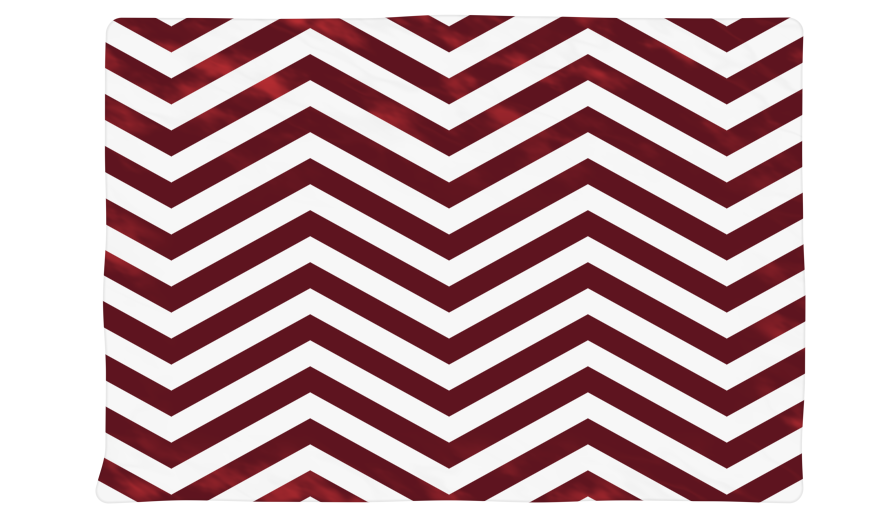
Reproduce this pattern procedurally as a Shadertoy shader.

```glsl
// Satin blanket with maroon and white chevron stripes on a white ground.

float hash(vec2 p) {
    vec3 q = fract(vec3(p.xyx) * 0.1031);
    q += dot(q, q.yzx + 33.33);
    return fract((q.x + q.y) * q.z);
}

float noise(vec2 p) {
    vec2 i = floor(p), f = fract(p);
    f = f * f * (3.0 - 2.0 * f);
    return mix(mix(hash(i), hash(i + vec2(1, 0)), f.x),
               mix(hash(i + vec2(0, 1)), hash(i + vec2(1, 1)), f.x), f.y);
}

float fbm(vec2 p) {
    float sum = 0.0, amp = 0.5;
    for (int i = 0; i < 4; i++) {
        sum += amp * noise(p);
        p = mat2(1.6, 1.2, -1.2, 1.6) * p + 7.3;
        amp *= 0.5;
    }
    return sum;
}

// Signed distance to the cloth: a rounded box with a soft, uneven hem
float blanket(vec2 p) {
    vec2 q = p - vec2(0.012, 0.505);
    float flare = 1.0 - smoothstep(0.04, 0.15, p.y);
    q.x += 0.02 * flare * (1.0 - smoothstep(-0.66, -0.5, p.x));
    q += 0.009 * (vec2(noise(p * 7.0 + 40.0), noise(p * 6.0 + 80.0)) - 0.5);
    vec2 d = abs(q) - vec2(0.667, 0.463) + 0.03;
    return length(max(d, 0.0)) + min(max(d.x, d.y), 0.0) - 0.03;
}

// Signed distance to the zigzag stripes, negative inside maroon
float chevron(vec2 p) {
    float fold = abs(fract((p.x - 0.002) / 0.53 + 0.5) - 0.5) * 0.53;
    float row = (p.y - 0.55 * fold - 0.9) / 0.0993;
    return (abs(fract(row + 0.25) - 0.5) - 0.25) * 0.0993 * 0.876;
}

void mainImage(out vec4 fragColor, in vec2 fragCoord) {
    vec2 p = (fragCoord - vec2(0.5 * iResolution.x, 0.0)) / iResolution.y;
    float aa = 0.75 / iResolution.y;
    float cloth = blanket(p);

    // Wrinkles gather near the top and the hem
    float rim = smoothstep(-0.14, -0.01, cloth);
    float worn = max(smoothstep(0.58, 0.9, p.y), 0.75 * rim);
    vec2 grain = mat2(0.9, 0.43, -0.43, 0.9) * p;
    float sheen = smoothstep(0.46, 0.78, fbm(grain * vec2(9.0, 20.0) + 3.0)) * worn;
    float crease = 1.0 - smoothstep(0.0, 0.05, abs(fbm(grain * vec2(4.0, 12.0) + 19.0) - 0.5));
    crease *= worn * noise(p * 9.0 + 5.0);

    // Dyed stripes catch red light, white stripes take faint grey shade
    vec3 maroon = vec3(0.37, 0.08, 0.12) + sheen * vec3(0.32, 0.09, 0.07);
    maroon += crease * vec3(0.07, 0.02, 0.015);
    vec3 white = vec3(0.967 - 0.03 * crease - 0.012 * sheen);
    vec3 color = mix(maroon, white, smoothstep(-aa, aa, chevron(p)));

    // Thin shaded hem against the ground
    color *= 1.0 - 0.07 * smoothstep(-0.006, 0.0, cloth);
    color = mix(color, vec3(1.0), smoothstep(-aa, aa, cloth));
    fragColor = vec4(color, 1.0);
}
```
